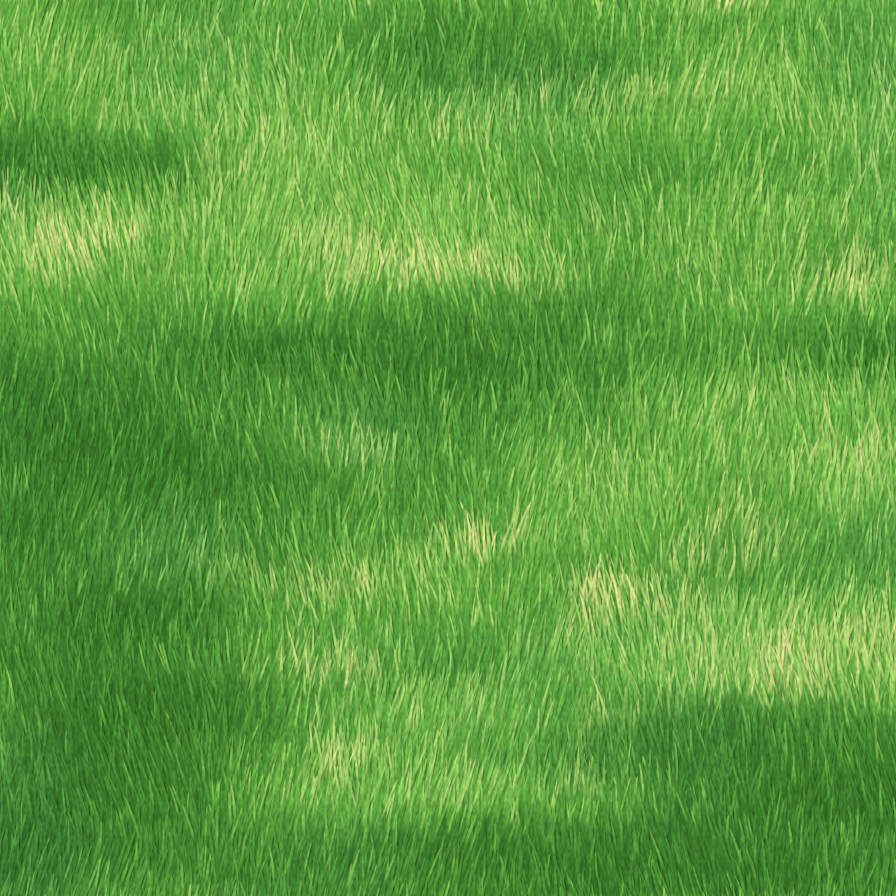
Write a Shadertoy shader that draws this texture.

```glsl
// Sunlit meadow grass: layered thin blades with shaded bands and dry straw patches.
#define LAYERS 9
#define CELL vec2(0.0125, 0.028)
#define BLADE_LENGTH 0.055
#define BLADE_WIDTH 0.0015
#define BLADE_OPACITY 0.80
#define LEAN_SPREAD 0.62
#define SHADE_SCALE vec2(2.7, 9.0)
#define SHADE_CONTRAST 0.88
#define STRAW_SCALE vec2(7.0, 20.0)
#define BASE_TONE 0.47
#define GRAIN 0.10

float hash(vec2 p) {
    return fract(sin(dot(p, vec2(127.1, 311.7))) * 43758.5453);
}

float noise(vec2 p) {
    vec2 i = floor(p), f = fract(p);
    f = f * f * (3.0 - 2.0 * f);
    return mix(mix(hash(i), hash(i + vec2(1, 0)), f.x),
               mix(hash(i + vec2(0, 1)), hash(i + vec2(1, 1)), f.x), f.y);
}

// Broad horizontal bands of sun and shade
float sunlight(vec2 p) {
    float n = 0.62 * noise(p * SHADE_SCALE + 3.7)
            + 0.38 * noise(p * SHADE_SCALE * 2.2 + 19.1);
    return smoothstep(0.14, 0.80, n);
}

// Small flat patches of dry grass, kept out of the shade
float dryness(vec2 p, float sun) {
    float n = 0.7 * noise(p * STRAW_SCALE + 41.3) + 0.3 * noise(p * STRAW_SCALE * 2.1);
    return smoothstep(0.58, 0.88, n) * smoothstep(0.2, 0.65, sun);
}

// Ramp from deep shade to pale yellow green
vec3 grassColor(float tone) {
    vec3 c = mix(vec3(0.18, 0.41, 0.12), vec3(0.25, 0.50, 0.18), smoothstep(-0.35, 0.14, tone));
    c = mix(c, vec3(0.32, 0.59, 0.22), smoothstep(0.10, 0.36, tone));
    c = mix(c, vec3(0.36, 0.65, 0.24), smoothstep(0.38, 0.60, tone));
    c = mix(c, vec3(0.47, 0.72, 0.30), smoothstep(0.60, 0.82, tone));
    c = mix(c, vec3(0.56, 0.80, 0.35), smoothstep(0.80, 1.02, tone));
    return mix(c, vec3(0.71, 0.84, 0.46), smoothstep(1.0, 1.3, tone));
}

float toneAt(vec2 p, float sun) {
    return BASE_TONE + SHADE_CONTRAST * (sun - 0.5);
}

// Paints one layer of blades, far roots first
void paintLayer(inout vec3 color, vec2 uv, float layer, float blur) {
    vec2 shift = vec2(hash(vec2(layer, 2.3)), hash(vec2(layer, 8.9))) * CELL;
    vec2 home = floor((uv + shift) / CELL);
    for (int j = 0; j >= -2; j--)
    for (int i = -2; i <= 2; i++) {
        vec2 id = home + vec2(i, j);
        vec2 seed = id + layer * 17.3;
        vec2 jitter = vec2(hash(seed), hash(seed + 5.2));
        vec2 root = (id + jitter) * CELL - shift;
        vec2 d = uv - root;
        float len = BLADE_LENGTH * mix(0.5, 1.0, hash(seed + 9.4));
        float h = d.y / len;
        if (h < 0.0 || h > 1.0) continue;

        // Curved, tapered blade with a faint shadow on its right
        float lean = 0.7 * (noise(root * vec2(10.0, 9.0) + 7.0) - 0.47)
                   + LEAN_SPREAD * (hash(seed + 13.7) - 0.5);
        lean = clamp(lean, -0.33, 0.33);
        float bend = 0.2 * (hash(seed + 21.1) - 0.5);
        float slope = lean + 2.0 * bend * h;
        float side = (d.x - (lean + bend * h) * h * len) * inversesqrt(1.0 + slope * slope);
        float width = BLADE_WIDTH * mix(0.7, 1.15, jitter.x) * (1.0 - 0.55 * h * h);
        float ends = smoothstep(0.0, 0.35, h) * (1.0 - smoothstep(0.85, 1.0, h));
        float shadow = 1.0 - smoothstep(0.0, 1.6 * width, abs(side - 1.7 * width));
        color *= 1.0 - 0.09 * shadow * ends;
        float mask = ends * (1.0 - smoothstep(width - blur, width + blur, abs(side)));
        if (mask <= 0.0) continue;

        // Most blades stay mid green, a few catch the light
        float sun = sunlight(root);
        float dry = dryness(root, sun);
        float variety = hash(seed + 31.9);
        float glint = smoothstep(0.74, 0.95, variety);
        float tone = toneAt(root, sun) + 0.58 * (variety - 0.5) + 0.30 * glint;
        tone += 0.25 * (h - 0.4) + 0.12 * (layer / float(LAYERS) - 0.5) + 0.30 * dry;
        vec3 blade = grassColor(tone);
        float cool = smoothstep(0.5, 0.95, noise(root * vec2(5.0, 8.0) + 63.0));
        blade.b += 0.03 * cool;
        blade = mix(blade, vec3(0.90, 0.88, 0.57), dry * smoothstep(0.1, 0.75, variety) * 0.8);
        color = mix(color, blade, mask * BLADE_OPACITY);
    }
}

void mainImage(out vec4 fragColor, in vec2 fragCoord) {
    vec2 uv = fragCoord / iResolution.y;
    float blur = max(0.75 / iResolution.y, 0.0009);

    // Darker undergrowth between the blades
    vec3 color = grassColor(toneAt(uv, sunlight(uv)) - 0.2);
    for (int k = 0; k < LAYERS; k++) paintLayer(color, uv, float(k), blur);

    // Fine upright grain
    color *= 1.03 + GRAIN * (noise(uv * vec2(460.0, 260.0)) - 0.5) * 2.0;
    fragColor = vec4(clamp(color, 0.0, 1.0), 1.0);
}
```
